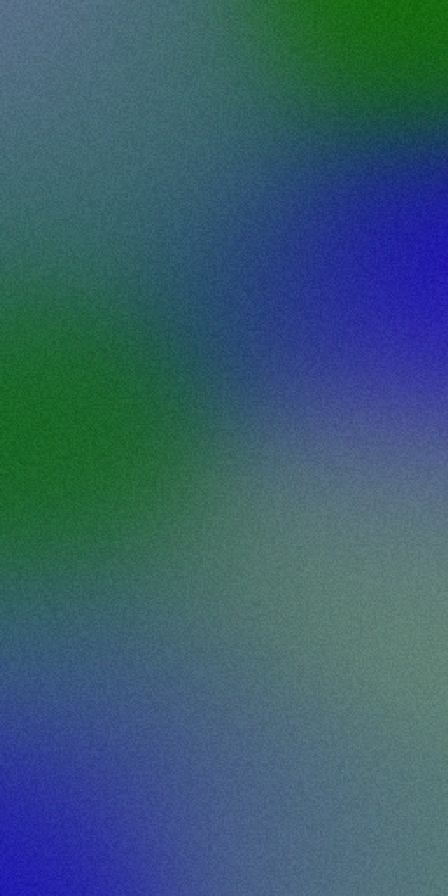
Write a Shadertoy shader that draws this background.

```glsl
// Soft mesh gradient of blue, green, sage and slate under fine film grain.
// Each colour anchor spreads with a Gaussian falloff; the weights are
// normalised so the colours melt together, then hashed cells add the grain.

const vec2  CANVAS = vec2(1.0, 2.0);   // width and height in canvas units
const float FALLOFF = 10.0;            // higher gives tighter colour pools
const float GRAIN_CELLS = 256.0;       // grain cells across the width
const float GRAIN_LUMA = 0.050;        // brightness variation
const float GRAIN_TINT = 0.037;        // per-channel variation

const int ANCHORS = 15;

// Anchor centre (xy) and strength (z)
const vec3 SPOT[ANCHORS] = vec3[ANCHORS](
    vec3(0.00, 1.92, 1.0), vec3(0.35, 1.75, 1.0), vec3(0.95, 1.97, 1.3),
    vec3(1.02, 1.37, 1.4), vec3(0.60, 1.40, 0.7), vec3(0.08, 1.03, 1.1),
    vec3(0.00, 1.55, 0.7), vec3(0.95, 0.65, 1.0), vec3(0.95, 0.98, 0.9),
    vec3(0.00, 0.00, 1.5), vec3(0.60, 0.15, 1.0), vec3(0.10, 0.50, 0.7),
    vec3(0.55, 0.65, 0.6), vec3(1.00, 0.10, 0.8), vec3(0.30, 0.25, 0.5));

const vec3 TINT[ANCHORS] = vec3[ANCHORS](
    vec3(0.37, 0.44, 0.56), vec3(0.25, 0.42, 0.43), vec3(0.08, 0.42, 0.04),
    vec3(0.11, 0.04, 0.74), vec3(0.14, 0.27, 0.45), vec3(0.08, 0.40, 0.12),
    vec3(0.20, 0.40, 0.40), vec3(0.39, 0.53, 0.45), vec3(0.36, 0.43, 0.53),
    vec3(0.11, 0.08, 0.70), vec3(0.30, 0.40, 0.52), vec3(0.24, 0.38, 0.48),
    vec3(0.31, 0.46, 0.40), vec3(0.34, 0.48, 0.46), vec3(0.23, 0.28, 0.58));

// Three pseudo-random values in 0..1 for one cell
vec3 hash3(vec2 cell) {
    vec3 q = fract(cell.xyx * vec3(0.1031, 0.1030, 0.0973));
    q += dot(q, q.yxz + 33.33);
    return fract((q.xxy + q.yzz) * q.zyx);
}

// Normalised Gaussian blend of all anchors
vec3 meshGradient(vec2 p) {
    vec3 colour = vec3(0.0);
    float total = 0.0;
    for (int i = 0; i < ANCHORS; i++) {
        vec2 offset = p - SPOT[i].xy;
        float weight = SPOT[i].z * exp(-FALLOFF * dot(offset, offset));
        colour += weight * TINT[i];
        total += weight;
    }
    return colour / total;
}

// Zero-mean grain, mostly luminance with a little colour
vec3 filmGrain(vec2 p) {
    vec2 cell = floor(p * GRAIN_CELLS);
    float luma = hash3(cell + 57.0).x - 0.5;
    return luma * GRAIN_LUMA + (hash3(cell) - 0.5) * GRAIN_TINT;
}

void mainImage(out vec4 fragColor, in vec2 fragCoord) {
    vec2 p = fragCoord / iResolution.xy * CANVAS;
    vec3 colour = meshGradient(p) + filmGrain(p);
    fragColor = vec4(clamp(colour, 0.0, 1.0), 1.0);
}
```
